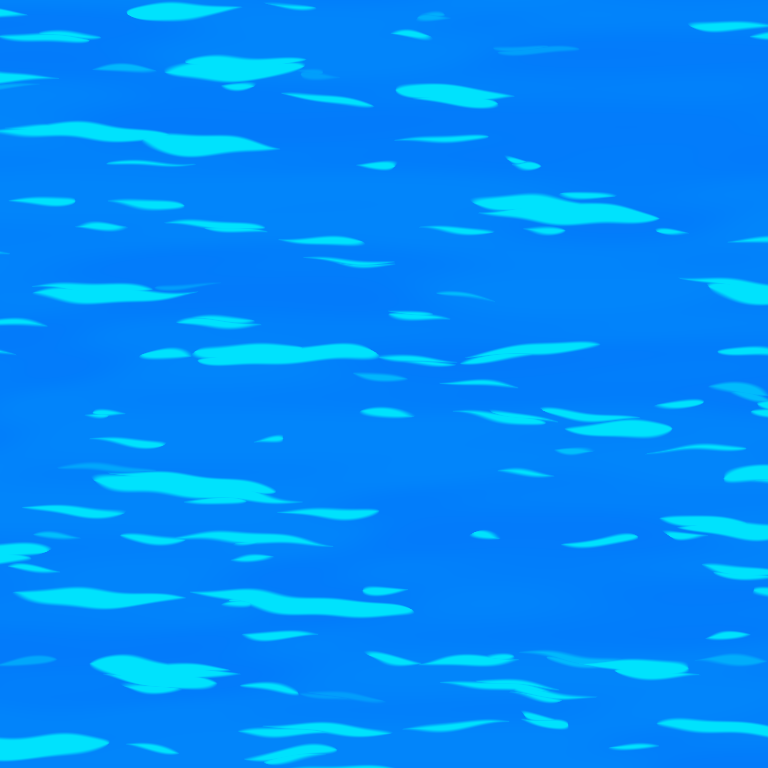
Reproduce this texture procedurally as a WebGL 2 fragment shader.

```glsl
#version 300 es
precision highp float;
// Bright blue water with flat cyan glints, denser and larger toward the bottom.
// Two jittered cell layers scatter tapered lens shapes, bent by layered sines,
// over a faintly banded base made of stretched, warped waves.

uniform vec2 u_resolution;
out vec4 fragColor;

const vec3 DEEP_BLUE  = vec3(0.010, 0.484, 0.980);
const vec3 CLEAR_BLUE = vec3(0.008, 0.520, 0.982);
const vec3 GLINT_CYAN = vec3(0.000, 0.885, 0.992);

const vec2 LARGE_CELL = vec2(0.300, 0.085);
const vec2 SMALL_CELL = vec2(0.145, 0.040);
const vec2 LARGE_MIN = vec2(0.065, 0.0070);   // half length, half thickness
const vec2 LARGE_MAX = vec2(0.145, 0.0150);
const vec2 SMALL_MIN = vec2(0.020, 0.0034);
const vec2 SMALL_MAX = vec2(0.066, 0.0072);
const float DENSITY_BOTTOM = 0.64;
const float DENSITY_TOP = 0.34;
const float FAINT_SHARE = 0.16;
const float EDGE = 0.0027;                    // half width of the soft rim

vec4 hash4(vec2 cell, float seed) {
    vec4 q = fract(vec4(cell.xyx, cell.y + seed) * vec4(0.1031, 0.1030, 0.0973, 0.1099) + seed * 0.137);
    q += dot(q, q.wzxy + 33.33);
    return fract((q.xxyz + q.yzzw) * q.zywx);
}

// Gentle bending shared by neighbouring glints.
vec2 ripple(vec2 p) {
    float lift = 0.0032 * sin(p.x * 23.0 + 3.0 * sin(p.y * 17.0))
               + 0.0016 * sin(p.x * 57.0 - p.y * 41.0 + 1.7);
    float slide = 0.010 * sin(p.y * 95.0 + 2.0 * sin(p.x * 9.0))
                + 0.005 * sin(p.y * 210.0 + p.x * 13.0);
    return p + vec2(slide, lift);
}

// Approximate distance to a lens; taper sets the sharpness of both tips.
float lensDistance(vec2 p, vec2 halfSize, vec2 taper) {
    float t = clamp(p.x / halfSize.x, -1.0, 1.0);
    vec2 peak = 2.0 * taper / (taper.x + taper.y);
    vec2 sides = max(vec2(1.0 - t, 1.0 + t), 1e-4) / peak;
    float profile = pow(sides.x, taper.x) * pow(sides.y, taper.y);
    float beyond = max(abs(p.x) - halfSize.x, 0.0);
    return abs(p.y) - halfSize.y * profile + beyond + 0.0008;
}

// Coverage of one scattered layer; lobes is the chance of a second lens.
float glintLayer(vec2 p, vec2 cellSize, vec2 sizeMin, vec2 sizeMax, float lobes, float seed) {
    float cover = 0.0;
    float row0 = floor(p.y / cellSize.y);
    for (int j = -1; j <= 1; j++) {
        float row = row0 + float(j);
        float stagger = hash4(vec2(row, 7.0), seed).x;
        float column0 = floor(p.x / cellSize.x + stagger);
        for (int i = -1; i <= 1; i++) {
            vec2 cell = vec2(column0 + float(i), row);
            vec4 place = hash4(cell, seed + 1.0);
            vec4 form = hash4(cell, seed + 2.0);
            vec4 extra = hash4(cell, seed + 3.0);

            vec2 center = (cell + mix(vec2(0.2), vec2(0.8), place.xy) - vec2(stagger, 0.0)) * cellSize;
            float height = clamp(center.y, 0.0, 1.0);
            if (place.z > mix(DENSITY_BOTTOM, DENSITY_TOP, height)) continue;

            vec2 halfSize = mix(sizeMin, sizeMax, form.xy) * mix(1.08, 0.90, height);
            vec2 taper = mix(vec2(0.35), vec2(1.25), form.zw);
            vec2 q = p - center;
            q.y -= q.x * mix(-0.11, 0.06, place.w);
            float d = lensDistance(q, halfSize, taper);

            // A shifted second lens makes notched and forked outlines.
            if (extra.x < lobes) {
                vec2 shift = halfSize * vec2(mix(-0.65, 0.65, extra.y), extra.z < 0.5 ? -0.85 : 0.85);
                d = min(d, lensDistance(q - shift, halfSize * vec2(0.72, 0.75), taper.yx));
            }
            float strength = extra.w < FAINT_SHARE * (1.0 - lobes) * 1.5 ? mix(0.25, 0.7, extra.y) : 1.0;
            cover = max(cover, strength * (1.0 - smoothstep(-EDGE, EDGE, d)));
        }
    }
    return cover;
}

// Broad, nearly horizontal shading of the open water.
float waterBands(vec2 p) {
    float bend = 0.9 * sin(p.x * 4.3 + p.y * 6.0) + 0.6 * sin(p.x * 9.1 - p.y * 11.0 + 2.0);
    float bands = 0.50 * sin(p.y * 19.0 + bend * 1.4 + 0.6)
                + 0.32 * sin(p.y * 43.0 - bend * 1.8 + p.x * 3.0)
                + 0.18 * sin(p.y * 97.0 + bend * 2.3 - p.x * 5.0);
    return smoothstep(-0.85, 0.65, bands);
}

void main() {
    vec2 p = gl_FragCoord.xy / u_resolution.y;
    vec3 color = mix(DEEP_BLUE, CLEAR_BLUE, waterBands(p));

    vec2 bent = ripple(p);
    float glints = max(glintLayer(bent, LARGE_CELL, LARGE_MIN, LARGE_MAX, 0.7, 11.0),
                       glintLayer(bent, SMALL_CELL, SMALL_MIN, SMALL_MAX, 0.2, 29.0));
    fragColor = vec4(mix(color, GLINT_CYAN, glints), 1.0);
}
```
